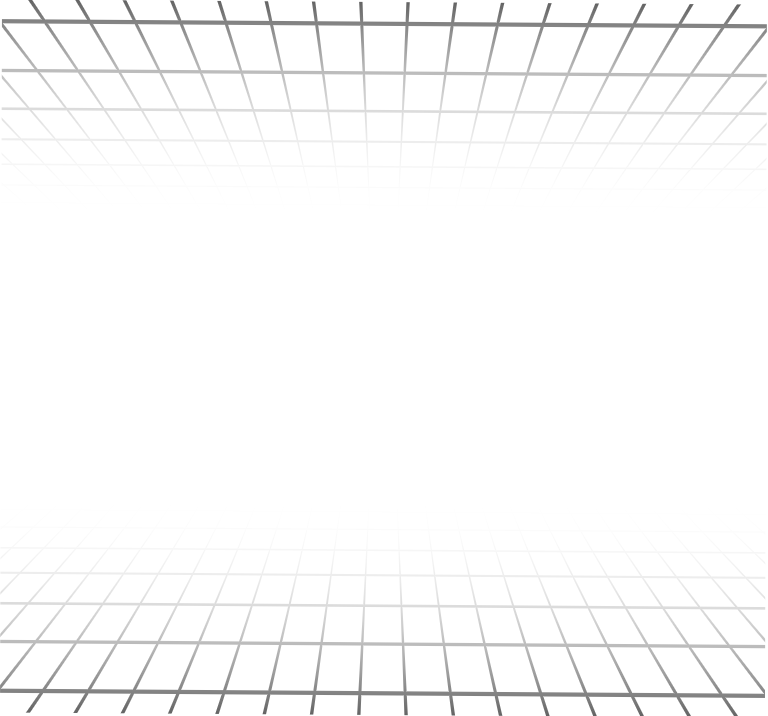
This background is drawn by a Shadertoy shader. Its source:

```glsl
#define TILT 0.0067          // rise of the rows across the canvas
#define LEAN 0.0028          // sideways drift of the grid axis
#define HALF_SIZE vec2(0.498, 0.4642)
#define COLUMN_STEP 0.06155  // column spacing at the outer edge
#define COLUMN_DEPTH 0.677   // distance to the columns' vanishing point
#define ROW_DEPTH 0.5375     // distance to the rows' horizon
#define ROW_STEP 0.283       // inverse-depth step between rows
#define ROW_START 6.94       // inverse-depth index of the first row
#define ROW_WIDTH 0.0030
#define COLUMN_WIDTH 0.0022
#define FADE_DEPTH 0.30
#define INK 0.61

// Antialiased coverage of a signed distance, positive inside
float coverage(float inside, float pixel) {
    return clamp(0.5 + inside / pixel, 0.0, 1.0);
}

// Distance to the nearest row of the receding plane
float rowDistance(float depth) {
    float index = 1.0 / (ROW_STEP * (ROW_DEPTH - depth)) - ROW_START;
    float row = max(round(index), 0.0);
    float rowDepth = ROW_DEPTH - 1.0 / (ROW_STEP * (row + ROW_START));
    return abs(depth - rowDepth);
}

// Perpendicular distance to the nearest converging column
float columnDistance(float x, float depth) {
    float scale = 1.0 - depth / COLUMN_DEPTH;
    float edgeX = x / scale;
    float offset = abs(fract(edgeX / COLUMN_STEP) - 0.5);
    float slope = edgeX / COLUMN_DEPTH;
    return offset * COLUMN_STEP * scale / sqrt(1.0 + slope * slope);
}

void mainImage(out vec4 fragColor, in vec2 fragCoord) {
    float pixel = 1.0 / iResolution.x;
    vec2 p = (fragCoord - 0.5 * iResolution.xy) * pixel;

    // Slightly skewed frame, mirrored into floor and ceiling
    vec2 grid = p + vec2(0.0007 - LEAN * p.y, 0.0007 + TILT * p.x);
    float depth = HALF_SIZE.y - abs(grid.y);

    // Lines thin out with depth
    float thinning = max(1.0 - depth / 0.33, 0.0);
    float rows = coverage(ROW_WIDTH * thinning - rowDistance(depth), pixel);
    float columns = coverage(COLUMN_WIDTH * thinning
                             - columnDistance(grid.x, depth), pixel);

    // Clip to the frame and fade toward the white middle
    float frame = coverage(depth, pixel)
                * coverage(HALF_SIZE.x - abs(grid.x), pixel);
    float fade = pow(clamp(1.0 - depth / FADE_DEPTH, 0.0, 1.0), 2.3);
    float shade = 1.0 - INK * fade * frame * max(rows, columns);
    fragColor = vec4(vec3(shade), 1.0);
}
```
